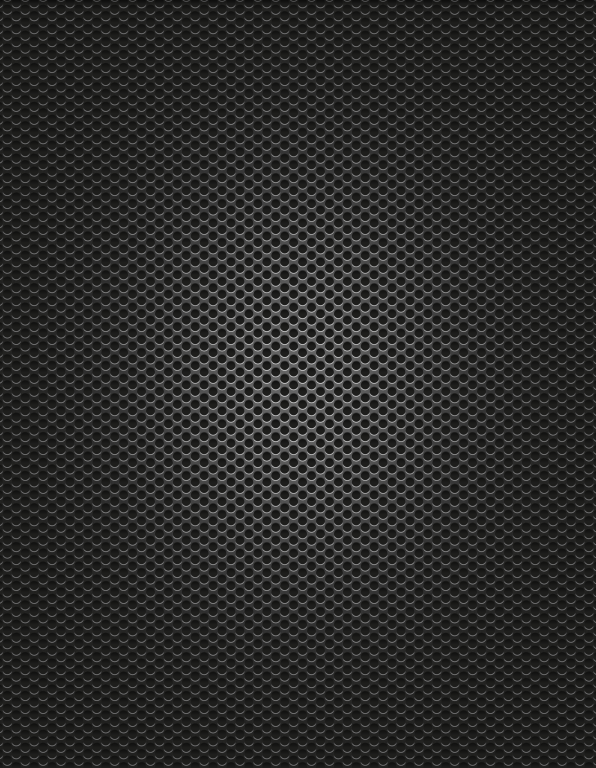
Reproduce this pattern procedurally as a Shadertoy shader.

```glsl
// Dark perforated metal sheet: staggered round holes with lit lower rims and a soft central glow.

// Offset from p to the nearest centre of a staggered lattice
vec2 nearestHole(vec2 p, vec2 pitch) {
    vec2 a = (fract(p / pitch + 0.5) - 0.5) * pitch;
    vec2 b = (fract(p / pitch) - 0.5) * pitch;
    return dot(a, a) < dot(b, b) ? a : b;
}

float hash(vec2 p) {
    return fract(sin(dot(p, vec2(127.1, 311.7))) * 43758.5453);
}

void mainImage(out vec4 fragColor, in vec2 fragCoord) {
    // Canvas height is one unit
    vec2 p = fragCoord / iResolution.y;
    float px = 1.0 / iResolution.y;

    vec2 pitch = vec2(0.0233, 0.01686);
    vec2 q = nearestHole(p - vec2(0.394, 0.490), pitch);
    float radius = 0.0057;
    float dist = length(q) - radius;
    float height = q.y / radius;

    // Plate lit from the middle, with faint grain
    vec2 away = (p - vec2(0.389, 0.507)) / vec2(0.22, 0.28);
    float glow = exp(-dot(away, away));
    float plate = 0.125 + 0.27 * glow;
    plate += 0.012 * (hash(floor(p * 512.0)) - 0.5);

    // Hole interior, shadowed beneath its upper edge
    float inside = mix(0.118, 0.075, smoothstep(-0.2, 0.9, height));
    float hole = 1.0 - smoothstep(-0.6 * px, 0.6 * px, dist);
    float shade = mix(plate, inside, hole);

    // Bright crescent along the lower rim, thin dark line along the upper
    float ring = 1.0 - smoothstep(0.0, 0.0006 + 0.6 * px, abs(dist - 0.0003));
    shade += ring * smoothstep(0.1, 0.85, -height) * (0.27 + 0.1 * glow);
    shade *= 1.0 - 0.35 * ring * smoothstep(0.2, 0.9, height);

    // Darkened top border
    shade *= mix(0.7, 1.0, smoothstep(0.0, 0.008, 1.0 - p.y));

    // Shadows lean slightly warm
    vec3 tint = mix(vec3(1.0, 1.0, 0.94), vec3(1.0), smoothstep(0.1, 0.2, shade));
    fragColor = vec4(clamp(shade * tint, 0.0, 1.0), 1.0);
}
```
